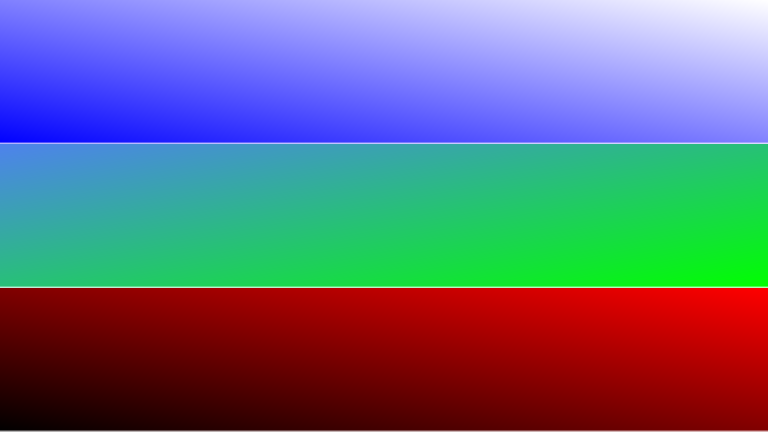
Reproduce this background procedurally as a Shadertoy shader.

```glsl
#define BAND_COUNT 3.0
#define LINE_HEIGHT 0.0033
#define LINE_STRENGTH 0.7
#define SKY_BLUE vec3(0.306, 0.51, 0.93)
#define GREEN vec3(0.0, 1.0, 0.0)
#define RED vec3(1.0, 0.0, 0.0)
#define BLUE vec3(0.0, 0.0, 1.0)

// Linear ramp between opposite corners of a band
vec3 diagonalRamp(vec3 startColor, vec3 endColor, float x, float rise) {
    return mix(startColor, endColor, clamp(0.5 * (x + rise), 0.0, 1.0));
}

// One-pixel-wide smooth threshold
float smoothEdge(float edge, float value, float pixel) {
    return clamp((value - edge) / pixel + 0.5, 0.0, 1.0);
}

void mainImage(out vec4 fragColor, in vec2 fragCoord) {
    vec2 uv = fragCoord / iResolution.xy;
    float pixel = 1.0 / iResolution.y;
    float bandHeight = 1.0 / BAND_COUNT;
    float localY = fract(uv.y * BAND_COUNT);

    // Three stacked bands
    vec3 bottom = diagonalRamp(vec3(0.0), RED, uv.x, localY);
    vec3 middle = diagonalRamp(SKY_BLUE, GREEN, uv.x, 1.0 - localY);
    vec3 top = diagonalRamp(BLUE, vec3(1.0), uv.x, localY);
    vec3 color = mix(bottom, middle, smoothEdge(bandHeight, uv.y, pixel));
    color = mix(color, top, smoothEdge(2.0 * bandHeight, uv.y, pixel));

    // Pale hairline along the foot of each band
    float height = localY * bandHeight;
    float hairline = 1.0 - smoothEdge(LINE_HEIGHT, height, pixel);
    color = mix(color, vec3(1.0), LINE_STRENGTH * hairline);

    fragColor = vec4(color, 1.0);
}
```
